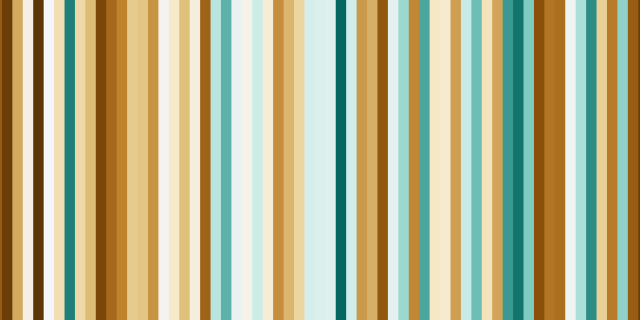
Write a WebGL 1 fragment shader that draws this pattern.

```glsl
precision highp float;
// Vertical stripes of equal width in a brown - cream - teal diverging ramp.
// A power permutation modulo a prime shuffles the ramp ranks, so the order
// looks random while every colour keeps its share of the area.

uniform vec2 u_resolution;

const float STRIPE_WIDTH = 0.0326;  // in canvas heights
const float FIRST_EDGE = 0.006;     // position of the first full stripe
const float STRIPE_COUNT = 61.0;    // prime, length of the shuffled cycle
const float SHUFFLE_SHIFT = 5.0;    // breaks the symmetry of the power map
const float SEED = 23.0;            // start within the cycle

const vec3 UMBER = vec3(0.33, 0.19, 0.02);
const vec3 BROWN = vec3(0.55, 0.32, 0.04);
const vec3 OCHRE = vec3(0.75, 0.51, 0.18);
const vec3 SAND  = vec3(0.88, 0.76, 0.49);
const vec3 CREAM = vec3(0.965, 0.91, 0.77);
const vec3 WHITE = vec3(0.96, 0.96, 0.96);
const vec3 MIST  = vec3(0.78, 0.92, 0.90);
const vec3 AQUA  = vec3(0.50, 0.80, 0.76);
const vec3 TEAL  = vec3(0.21, 0.59, 0.56);
const vec3 PINE  = vec3(0.00, 0.38, 0.35);

// Exact modulo for whole numbers, safe against division rounding.
float wrap(float n) {
  return n - STRIPE_COUNT * floor((n + 0.5) / STRIPE_COUNT);
}

// n -> n^7 + shift is a permutation, since 7 and 60 share no factor.
float shuffle(float n) {
  float power = 1.0;
  for (int i = 0; i < 7; i++) power = wrap(power * n);
  return wrap(power + SHUFFLE_SHIFT);
}

// Blends to the next ramp colour while u runs from a to b.
vec3 rampTo(vec3 color, vec3 next, float a, float b, float u) {
  return mix(color, next, clamp((u - a) / (b - a), 0.0, 1.0));
}

// The stop positions set the area share of each hue.
vec3 ramp(float u) {
  vec3 color = rampTo(UMBER, BROWN, 0.00, 0.06, u);
  color = rampTo(color, OCHRE, 0.06, 0.19, u);
  color = rampTo(color, SAND,  0.19, 0.37, u);
  color = rampTo(color, CREAM, 0.37, 0.50, u);
  color = rampTo(color, WHITE, 0.50, 0.63, u);
  color = rampTo(color, MIST,  0.63, 0.78, u);
  color = rampTo(color, AQUA,  0.78, 0.86, u);
  color = rampTo(color, TEAL,  0.86, 0.93, u);
  return rampTo(color, PINE,   0.93, 1.00, u);
}

vec3 stripeColor(float index) {
  float rank = shuffle(shuffle(wrap(index + SEED)));
  return ramp((rank + 0.5) / STRIPE_COUNT);
}

void main() {
  float x = gl_FragCoord.x / u_resolution.y;
  float position = (x - FIRST_EDGE) / STRIPE_WIDTH;

  // Blend the two stripes beside the nearest edge across one pixel.
  float edge = floor(position + 0.5);
  float pixelsPastEdge = (position - edge) * STRIPE_WIDTH * u_resolution.y;
  float coverage = clamp(pixelsPastEdge + 0.5, 0.0, 1.0);
  vec3 color = mix(stripeColor(edge - 1.0), stripeColor(edge), coverage);

  gl_FragColor = vec4(color, 1.0);
}
```
